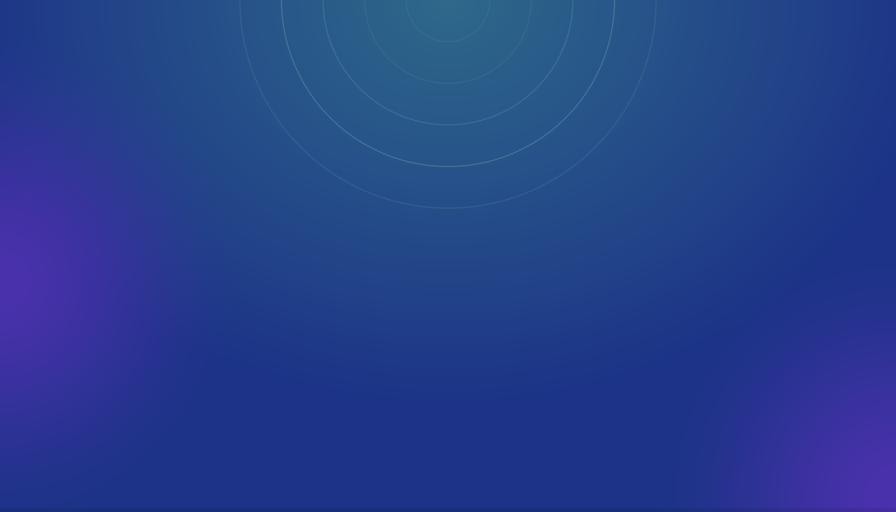
Give the GLSL for this background, as a WebGL 2 fragment shader.

```glsl
#version 300 es
precision highp float;
// Deep blue backdrop with a teal glow at the top centre, violet glows at
// the left edge and lower right corner, and thin concentric rings.
// Glows are elliptical fades; rings come from one repeated distance.
uniform vec2 u_resolution;
out vec4 fragColor;

// 1 at the centre, falling to 0 at the ellipse edge
float fade(vec2 offset, vec2 radius) {
    return max(1.0 - length(offset / radius), 0.0);
}

// Violet light: a linear fade with a softened outer edge
float softGlow(vec2 offset, vec2 radius) {
    float f = fade(offset, radius);
    return mix(f, smoothstep(0.0, 1.0, f), 0.6);
}

// Five evenly spaced rings, brightest near the fourth
float rings(float r, float pixel) {
    float spacing = 0.0813;
    float index = clamp(round(r / spacing), 1.0, 5.0);
    float width = 0.0024;
    float dist = abs(r - index * spacing);
    float line = clamp(0.5 + (0.5 * width - dist) / pixel, 0.0, 1.0);
    float strength = 0.09 + 0.20 * exp(-pow(abs(index - 3.8), 2.0));
    return line * strength;
}

void main() {
    // Height is one unit; width follows the aspect ratio
    float pixel = 1.0 / u_resolution.y;
    vec2 p = gl_FragCoord.xy * pixel;
    float aspect = u_resolution.x * pixel;
    vec2 fromTop = p - vec2(0.5 * aspect, 1.0);

    // Base and teal light from above
    vec3 color = vec3(0.11, 0.20, 0.53);
    color = mix(color, vec3(0.18, 0.41, 0.54), fade(fromTop, vec2(0.96, 0.80)));

    // Violet side lights
    vec3 violet = vec3(0.295, 0.19, 0.68);
    color = mix(color, violet, softGlow(p - vec2(0.0, 0.45), vec2(0.46, 0.48)));
    color = mix(color, violet, softGlow(p - vec2(aspect, 0.03), vec2(0.46, 0.48)));

    // Fine pale rings
    color = mix(color, vec3(0.50, 0.74, 0.76), rings(length(fromTop), pixel));

    // Slightly darker strip along the bottom edge
    float strip = 1.0 - smoothstep(0.008 - 0.5 * pixel, 0.008 + 0.5 * pixel, p.y);
    color *= 1.0 - 0.08 * strip;

    fragColor = vec4(color, 1.0);
}
```
